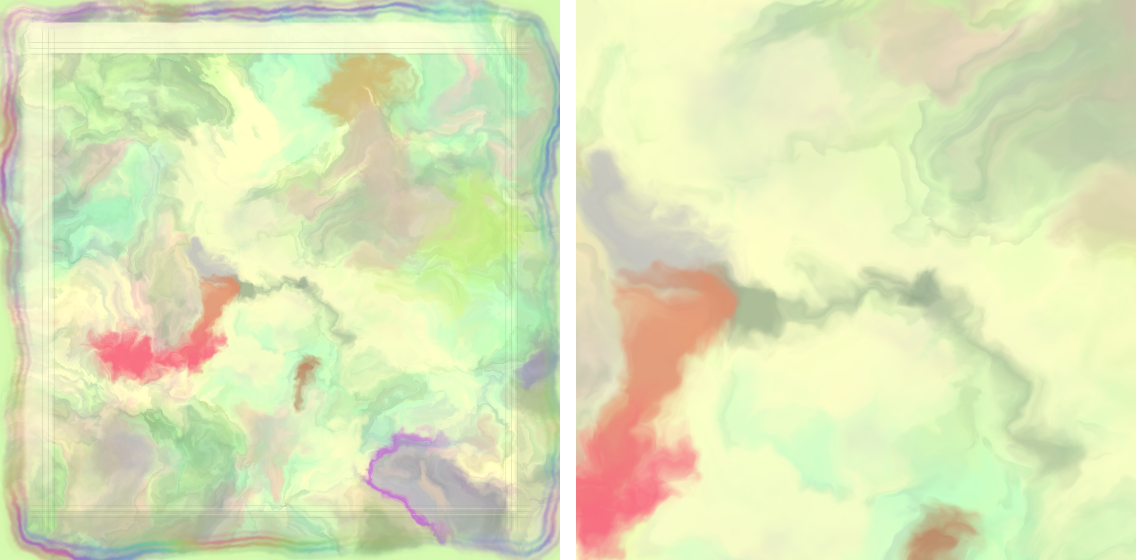
Left: the whole. Right: its middle third, enlarged.
Give the GLSL for this texture, as a three.js fragment shader.

```glsl
varying vec2 vUv;

const vec3 CREAM = vec3(1.0, 1.0, 0.78);
const vec3 PALE_GREEN = vec3(0.84, 0.98, 0.69);
const vec3 ROSE_GREY = vec3(0.87, 0.79, 0.71);
const vec3 MOSS = vec3(0.57, 0.66, 0.53);
const vec3 AQUA = vec3(0.66, 0.98, 0.80);
const vec3 CORAL = vec3(0.98, 0.42, 0.50);
const vec3 ORANGE = vec3(0.90, 0.56, 0.42);
const vec3 OCHRE = vec3(0.83, 0.72, 0.44);
const vec3 LIME = vec3(0.79, 0.95, 0.50);
const vec3 SLATE = vec3(0.60, 0.58, 0.72);
const vec3 PURPLE = vec3(0.76, 0.34, 0.86);
const vec3 BROWN = vec3(0.72, 0.48, 0.36);

const float CLOUD_SCALE = 5.0;
const float WARP_SCALE = 5.0;
const float BROAD_WARP = 0.20;
const float FINE_WARP = 0.09;
const float GRAIN = 0.42;
const float FRAY = 2.6;
const float RIM_INSET = 0.022;
const float RIM_WIDTH = 0.019;
const float LINE_INSET = 0.076;
const float LINE_GAP = 0.0052;
const float LINE_WIDTH = 0.0015;

float hash(vec2 p) {
  p = fract(p * vec2(123.34, 345.45));
  p += dot(p, p + 34.35);
  return fract(p.x * p.y);
}

float valueNoise(vec2 p) {
  vec2 cell = floor(p), f = fract(p);
  f = f * f * (3.0 - 2.0 * f);
  vec2 s = vec2(1.0, 0.0);
  return mix(mix(hash(cell), hash(cell + s), f.x),
             mix(hash(cell + s.yx), hash(cell + s.xx), f.x), f.y);
}

// Rotated octaves, centred on 0.5
float fbm(vec2 p) {
  float sum = 0.0, amp = 0.5;
  for (int i = 0; i < 6; i++) {
    sum += amp * valueNoise(p);
    p = mat2(1.6, 1.2, -1.2, 1.6) * p + 7.3;
    amp *= 0.53;
  }
  return sum / 1.04;
}

vec2 drift(vec2 p) {
  return vec2(fbm(p + 3.1), fbm(p + vec2(41.7, 17.9))) - 0.5;
}

// Billow edge: crisp on one side, fading on the other
float front(float x, float at) {
  return smoothstep(at - 0.012, at + 0.012, x) * (1.0 - smoothstep(at, at + 0.11, x));
}

float segment(vec2 p, vec2 a, vec2 b) {
  vec2 ab = b - a;
  return length(p - a - ab * clamp(dot(p - a, ab) / dot(ab, ab), 0.0, 1.0));
}

// Streak of pigment from a to b, its outline frayed by noise
float plume(vec2 p, vec2 a, vec2 b, float radius, float noise) {
  float d = segment(p, a, b) / radius + FRAY * noise;
  return 1.0 - smoothstep(0.1, 1.15, d);
}

void main() {
  vec2 p = vUv;
  vec2 q = p + BROAD_WARP * drift(p * WARP_SCALE);
  q += FINE_WARP * drift(q * WARP_SCALE * 2.2 + 9.0);
  vec2 c = q * CLOUD_SCALE;
  float grain = fbm(c * 3.2 + 15.0) - 0.5;

  // Washes, thin along the bright diagonal river
  float river = plume(q, vec2(0.36, 0.63), vec2(0.74, 0.34), 0.15, grain);
  river = max(river, plume(q, vec2(0.40, 0.40), vec2(0.60, 0.16), 0.09, grain));
  float wash = 1.0 - 0.9 * river;
  float body = fbm(c + 5.0);
  float rose = fbm(c * 1.2 + 23.0);
  float moss = fbm(c * 1.3 + 87.0);
  vec3 col = mix(CREAM, PALE_GREEN, wash * smoothstep(0.34, 0.54, body));
  col = mix(col, AQUA, 0.65 * wash * smoothstep(0.54, 0.72, fbm(c * 0.7 + 61.0)));
  col = mix(col, ROSE_GREY, 0.8 * wash * smoothstep(0.53, 0.66, rose));
  col = mix(col, MOSS, 0.65 * wash * smoothstep(0.59, 0.76, moss));

  // Billow edges and marbled grain, saturating at cream
  float folds = front(body, 0.50) + front(rose, 0.46) + front(moss, 0.52);
  col = mix(col, MOSS, 0.26 * wash * min(folds, 1.6));
  vec3 dye = vec3(grain, fbm(c * 2.0 + 31.0) - 0.5, fbm(c * 2.3 + 53.0) - 0.5);
  col += wash * GRAIN * (0.55 * grain + 0.45 * dye) + 0.015;
  col = min(col, CREAM);

  // Coloured plumes
  float n = grain;
  col = mix(col, AQUA, 0.5 * plume(q, vec2(0.82, 0.80), vec2(0.90, 0.90), 0.13, n));
  col = mix(col, LIME, 0.75 * plume(q, vec2(0.78, 0.51), vec2(0.84, 0.60), 0.10, n));
  col = mix(col, OCHRE, 0.85 * plume(q, vec2(0.57, 0.80), vec2(0.67, 0.88), 0.055, n));
  col = mix(col, ROSE_GREY, 0.7 * plume(q, vec2(0.62, 0.72), vec2(0.70, 0.56), 0.08, n));
  col = mix(col, SLATE, 0.5 * plume(q, vec2(0.38, 0.55), vec2(0.41, 0.50), 0.035, n));
  col = mix(col, MOSS, 0.75 * plume(q, vec2(0.41, 0.48), vec2(0.52, 0.48), 0.020, n));
  col = mix(col, MOSS, 0.55 * plume(q, vec2(0.52, 0.48), vec2(0.62, 0.36), 0.026, n));
  col = mix(col, ORANGE, 0.85 * plume(q, vec2(0.33, 0.38), vec2(0.41, 0.48), 0.024, n));
  col = mix(col, CORAL, 0.95 * plume(q, vec2(0.18, 0.40), vec2(0.33, 0.37), 0.050, n));
  col = mix(col, BROWN, 0.85 * plume(q, vec2(0.53, 0.28), vec2(0.53, 0.31), 0.036, n));
  col = mix(col, SLATE, 0.8 * plume(q, vec2(0.965, 0.32), vec2(0.965, 0.37), 0.04, n));

  // Violet pool with a bright rim and pale heart
  float pool = segment(q, vec2(0.76, 0.10), vec2(0.87, 0.06)) + 0.08 * n;
  col = mix(col, SLATE - 0.4 * n, 0.65 * (1.0 - smoothstep(0.03, 0.08, pool)));
  float poolRim = exp(-pow((pool - 0.066) / 0.012, 2.0));
  col = mix(col, PURPLE, 0.75 * poolRim * smoothstep(0.86, 0.68, q.x));
  col = mix(col, ROSE_GREY, 0.8 * plume(q, vec2(0.775, 0.08), vec2(0.775, 0.10), 0.03, n));

  // Inset panels: glowing top and left, shaded right and bottom
  vec2 inset = min(p, 1.0 - p);
  float top = smoothstep(0.904, 0.907, p.y) * smoothstep(0.962, 0.958, p.y);
  top *= smoothstep(0.04, 0.06, p.x) * smoothstep(0.93, 0.75, p.x);
  float left = smoothstep(0.035, 0.05, p.x) * smoothstep(0.098, 0.088, p.x);
  left *= smoothstep(0.05, 0.2, p.y) * smoothstep(0.97, 0.95, p.y);
  col = mix(col, CREAM + vec3(0.0, 0.0, 0.06), max(0.85 * top, 0.6 * left));
  float shade = max(smoothstep(0.915, 0.93, p.x), smoothstep(0.092, 0.08, p.y));
  col = mix(col, MOSS, shade * (0.22 + 0.9 * n));

  // Fine parallel rules
  for (int i = 0; i < 5; i++) {
    float at = LINE_INSET + LINE_GAP * float(i);
    vec2 rule = 1.0 - smoothstep(vec2(0.0), vec2(LINE_WIDTH), abs(inset - at));
    rule *= smoothstep(0.045, 0.06, inset.yx);
    col = mix(col, mod(float(i), 2.0) < 0.5 ? MOSS : CREAM, 0.24 * max(rule.x, rule.y));
  }

  // Marbled iridescent rim
  vec2 corner = max(abs(p - 0.5) - 0.44, 0.0);
  float edge = 0.06 - length(corner) + 0.09 * (fbm(p * 5.0 + 70.0) - 0.5);
  float rim = exp(-pow((edge - RIM_INSET) / RIM_WIDTH, 2.0));
  float strand = 0.72 + 0.28 * sin(edge * 420.0 + 14.0 * fbm(p * 7.0));
  vec3 hue = 2.2 * fbm(p * 2.5 + 33.0) + 7.0 * edge + vec3(0.0, 0.33, 0.67);
  vec3 rimTint = vec3(0.60, 0.62, 0.60) + 0.18 * cos(6.2832 * hue);
  rimTint = mix(rimTint, PURPLE, smoothstep(0.22, 0.05, distance(p, vec2(0.02, 0.98))));
  col = mix(col, PALE_GREEN, smoothstep(0.015, -0.005, edge));
  float richness = mix(0.35, 1.0, smoothstep(0.35, 0.65, fbm(p * 4.0 + 12.0)));
  col = mix(col, rimTint, rim * strand * richness);

  gl_FragColor = vec4(clamp(col, 0.0, 1.0), 1.0);
}
```
